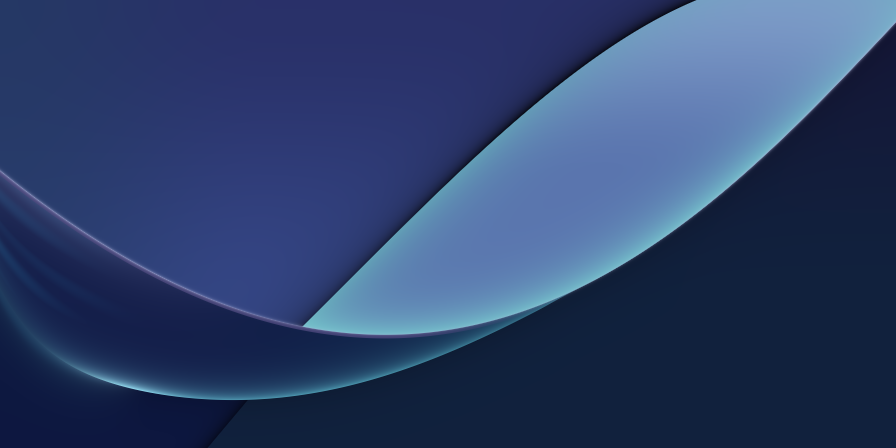
Write a WebGL 2 fragment shader that draws this background.

```glsl
#version 300 es
precision highp float;
uniform vec2 u_resolution;
out vec4 fragColor;

// Sweeping upper edge of the fold
float rimHeight(float x) {
  float t = x - 0.86, r = max(t, 0.0);
  return 0.2526 + t * t * (0.547 + 0.06 * min(t, 0.0) + 0.03 * r - 0.026 * r * r * r * r);
}

// Underside of the fold, which merges with the rim on the right
float keelHeight(float x) {
  float u = x - 0.52, l = min(u, 0.0), r = max(u, 0.0);
  float y = 0.107 + u * u * (0.483 - 0.11 * r * r + 6.0 * l * l * l * l);
  return mix(y, rimHeight(x), smoothstep(1.2, 1.34, x));
}

// Upper edge of the pale leaf
float crestHeight(float x) {
  float v = x - 1.04;
  return 0.63 + v * (0.935 - v * (0.252 + 0.327 * v));
}

// Vertical gap corrected by the local slope
float curveDistance(float y, float here, float ahead) {
  return (y - here) / length(vec2(1.0, (ahead - here) / 0.002));
}

float cover(float d) {
  return clamp(d * u_resolution.y + 0.5, 0.0, 1.0);
}

vec2 gradientAt(vec2 cell) {
  float a = 6.2832 * fract(sin(dot(cell, vec2(127.1, 311.7))) * 43758.5);
  return vec2(cos(a), sin(a));
}

float gradientNoise(vec2 p) {
  vec2 i = floor(p), f = fract(p), s = f * f * (3.0 - 2.0 * f), e = vec2(1.0, 0.0);
  float low = mix(dot(gradientAt(i), f), dot(gradientAt(i + e), f - e), s.x);
  float high = mix(dot(gradientAt(i + e.yx), f - e.yx), dot(gradientAt(i + 1.0), f - 1.0), s.x);
  return mix(low, high, s.y);
}

void main() {
  vec2 p = gl_FragCoord.xy / u_resolution.y;
  float x = p.x, next = x + 0.002;
  float rim = curveDistance(p.y, rimHeight(x), rimHeight(next));
  float keel = curveDistance(p.y, keelHeight(x), keelHeight(next));
  float crest = curveDistance(p.y, crestHeight(x), crestHeight(next));
  float leftSide = 1.0 - smoothstep(0.05, 0.34, x);

  // Dark floor with a seam at the lower left
  vec3 floorColor = mix(vec3(0.065, 0.13, 0.24), vec3(0.08, 0.09, 0.22), smoothstep(0.3, 1.0, p.y));
  float seam = (p.y - 1.19 * (x - 0.463)) / 1.55;
  floorColor = mix(floorColor, vec3(0.05, 0.09, 0.25), cover(seam));
  floorColor *= 1.0 - 0.5 * exp(-abs(seam) / 0.015) * cover(seam);
  floorColor *= 1.0 - 0.15 * exp(-abs(keel) / 0.04);

  // Inside of the fold: lilac sheen above, soft streaks on the left
  float across = (rimHeight(x) - p.y) / max(rimHeight(x) - keelHeight(x), 0.01);
  vec3 foldColor = mix(vec3(0.07, 0.11, 0.28), vec3(0.06, 0.15, 0.29), smoothstep(0.3, 1.2, x));
  foldColor += vec3(0.17, 0.16, 0.17) * exp(rim / 0.05) * (1.0 - smoothstep(0.0, 0.65, x));
  float streak = gradientNoise(vec2(x * 2.0 + 3.0, across * 7.0));
  foldColor += vec3(0.02, 0.13, 0.14) * max(streak + 0.1, 0.0) * leftSide;
  float softness = 0.5 / u_resolution.y + 0.035 * leftSide;
  vec3 color = mix(floorColor, foldColor, smoothstep(-softness, softness, keel));

  // Teal light along the underside, with a hot spot
  float spot = exp(-pow((x - 0.28) / 0.11, 2.0));
  float strength = mix(0.4, 0.85, smoothstep(0.0, 0.3, x)) * (1.0 - 0.45 * smoothstep(0.65, 1.3, x));
  float below = mix(cover(keel), 1.0, leftSide);
  float glow = 0.6 * exp(-abs(keel) / 0.033) + 0.4 * exp(-abs(keel) / 0.009) * (1.0 - leftSide);
  color += vec3(0.28, 0.56, 0.48) * glow * strength * below;
  color += vec3(0.3, 0.32, 0.3) * spot * exp(-abs(keel) / 0.012) * below;

  // Rim thickness
  float rimFade = 1.0 - smoothstep(0.85, 1.25, x);
  float lip = cover(rim + 0.008) * rimFade;
  color = mix(color, vec3(0.29, 0.27, 0.48), lip * 0.8);

  // Blue sheet, shaded beside the leaf
  vec3 sheet = mix(vec3(0.21, 0.28, 0.53), vec3(0.16, 0.19, 0.41), smoothstep(0.25, 1.0, p.y));
  sheet = mix(sheet, vec3(0.14, 0.23, 0.39), 0.7 * (1.0 - smoothstep(0.0, 0.6, x)));
  float shade = 0.25 * exp(-max(crest, 0.0) / 0.06);
  shade += mix(0.25, 0.6, smoothstep(0.7, 1.2, x)) * exp(-max(crest, 0.0) / 0.012);
  sheet *= 1.0 - shade;

  // Pale leaf with teal borders
  vec3 leaf = mix(vec3(0.35, 0.45, 0.68), vec3(0.50, 0.61, 0.79), smoothstep(0.6, 1.05, p.y));
  float leftGlow = exp(min(crest, 0.0) / 0.055) * (1.0 - 0.55 * smoothstep(0.6, 1.0, p.y));
  float rightGlow = exp(-max(rim, 0.0) / 0.05) * (1.0 - 0.45 * smoothstep(0.6, 0.95, p.y));
  leaf = mix(leaf, vec3(0.39, 0.67, 0.72), 0.8 * leftGlow);
  leaf = mix(leaf, vec3(0.47, 0.79, 0.81), 0.85 * rightGlow);
  vec3 upper = mix(leaf, sheet, cover(crest));
  color = mix(color, upper, cover(rim));

  // Fine highlight on the rim
  float line = exp(-abs(rim) / 0.0025);
  float lineStrength = mix(0.6, 0.3, smoothstep(0.3, 0.9, x)) + 0.3 * smoothstep(1.4, 1.8, x);
  color = mix(color, vec3(0.70, 0.72, 0.88), line * lineStrength);

  fragColor = vec4(color, 1.0);
}
```
